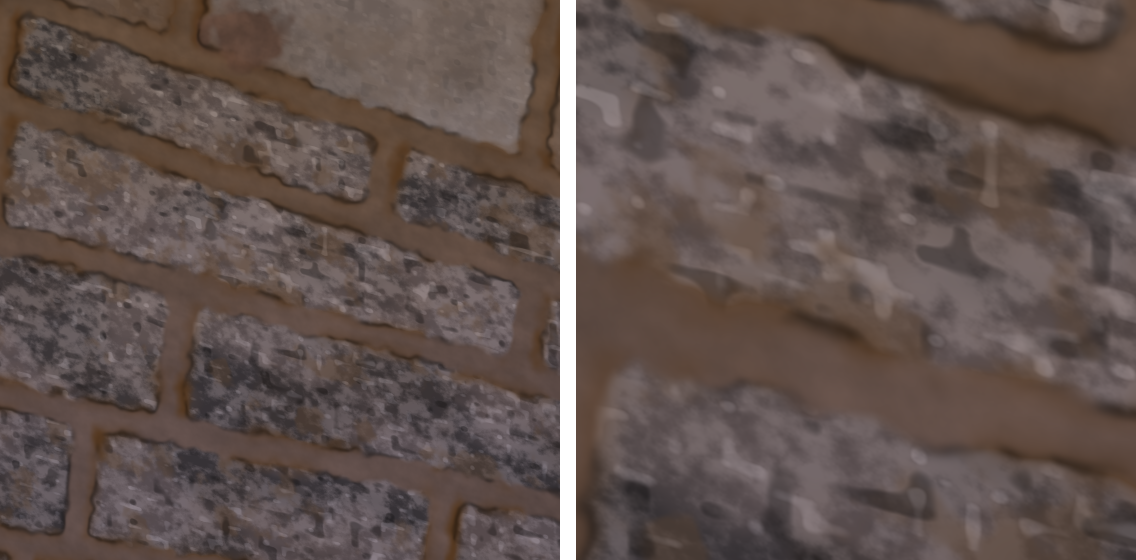
Left, the full canvas; right, a detail of the centre.
A Shadertoy shader for this texture:

```glsl
// Close view of an old wall: slanting courses of weathered stone in wide brown mortar.
#define MORTAR_HALF 0.024   // half width of the joints
#define CORNER 0.022        // rounding of the stone corners
#define LEAN 0.14           // sideways lean of the upright joints
#define ROUGHNESS 0.022     // waviness of the stone outlines
#define SOFTNESS 0.006      // softness of the stone edges
#define OCHRE vec3(0.33, 0.215, 0.115)
#define LIMESTONE vec3(0.44, 0.39, 0.365)
#define RUST vec3(0.33, 0.235, 0.19)

// Each course: height of its top line at the left, slope of that line,
// place of one upright joint, distance between joints, amount of grime.
const int COURSES = 6;
const float TOP[7] = float[7](-0.6, -0.015, 0.18, 0.423, 0.703, 0.965, 1.3);
const float SLOPE[7] = float[7](0.345, 0.345, 0.328, 0.265, 0.205, 0.14, 0.14);
const float JOINT[6] = float[6](0.408, 0.70, 0.958, 0.335, 0.165, 0.05);
const float PITCH[6] = float[6](0.625, 0.68, 0.95, 0.90, 0.64, 0.70);
const float GRIME[6] = float[6](0.1, 0.5, 0.32, 0.72, 0.48, 0.5);

float hash(vec2 p) {
    vec3 q = fract(vec3(p.xyx) * 0.1031);
    q += dot(q, q.yzx + 33.33);
    return fract((q.x + q.y) * q.z);
}

float noise(vec2 p) {
    vec2 i = floor(p), f = fract(p);
    f = f * f * (3.0 - 2.0 * f);
    return mix(mix(hash(i), hash(i + vec2(1, 0)), f.x),
               mix(hash(i + vec2(0, 1)), hash(i + vec2(1, 1)), f.x), f.y);
}

float fbm(vec2 p) {
    float sum = 0.0, amp = 0.5;
    for (int i = 0; i < 4; i++) {
        sum += amp * noise(p);
        p = mat2(1.6, 1.2, -1.2, 1.6) * p + 17.3;
        amp *= 0.5;
    }
    return sum / 0.9375;
}

float lineHeight(int k, float x) { return TOP[k] + SLOPE[k] * x; }

// Weathered face: pale speckled stone with dark soiled areas, pits and flecks.
vec3 stoneColor(vec2 s, float seed, float grime, float coolness) {
    s += seed * 7.0;
    float grain = 0.5 * fbm(s * vec2(26, 36)) + 0.5 * fbm(s * vec2(70, 85));
    float speck = smoothstep(0.34, 0.66, grain);
    float soiling = smoothstep(0.40, 0.64, fbm(s * vec2(6, 10)) + (grime - 0.5) * 0.35);
    vec3 clean = mix(vec3(0.35, 0.305, 0.295), vec3(0.47, 0.42, 0.405), speck);
    vec3 soiled = mix(vec3(0.20, 0.185, 0.185), vec3(0.39, 0.355, 0.345), speck);
    vec3 col = mix(clean, soiled, 0.85 * soiling);
    col = mix(col, vec3(0.36, 0.27, 0.19), 0.45 * smoothstep(0.55, 0.72, fbm(s * 19.0 + 4.0)));
    col *= 1.0 - 0.3 * smoothstep(0.72, 0.9, noise(s * vec2(48, 60)));
    col += 0.09 * smoothstep(0.74, 0.92, noise(s * vec2(62, 88) + 9.0));
    return col * mix(vec3(1.02, 1.0, 0.97), vec3(0.97, 0.98, 1.07), coolness);
}

vec3 mortarColor(vec2 p) {
    vec3 col = mix(vec3(0.375, 0.29, 0.225), vec3(0.37, 0.30, 0.285), smoothstep(0.1, 0.8, p.y));
    vec2 s = vec2(p.x, p.y - 0.27 * p.x);
    return col * (0.78 + 0.28 * fbm(s * vec2(6, 20)) + 0.14 * fbm(s * 55.0));
}

void mainImage(out vec4 fragColor, in vec2 fragCoord) {
    vec2 p = fragCoord / iResolution.xy;
    p.y = 1.0 - p.y;  // courses are counted downwards

    // Uneven outlines
    vec2 wobble = vec2(fbm(p * 13.0), fbm(p * 13.0 + 31.0)) - 0.5;
    wobble += 0.45 * (vec2(noise(p * 55.0), noise(p * 55.0 + 8.0)) - 0.5);
    vec2 w = p + ROUGHNESS * wobble;

    // Course and stone under this point
    int row = 0;
    for (int k = 1; k < COURSES; k++)
        if (w.y > lineHeight(k, w.x)) row = k;
    float below = w.y - lineHeight(row, w.x);
    float above = lineHeight(row + 1, w.x) - w.y;
    float along = (w.x + LEAN * below - JOINT[row]) / PITCH[row];
    float column = floor(along);
    float fromLeft = fract(along) * PITCH[row];
    float fromRight = PITCH[row] - fromLeft;

    // Depth inside the rounded stone, negative in the mortar
    vec2 inset = vec2(min(fromLeft, fromRight), 0.95 * min(below, above)) - MORTAR_HALF;
    float depth = min(min(inset.x, inset.y), CORNER);
    if (depth < CORNER) depth = CORNER - length(max(CORNER - inset, 0.0));

    // Stone face, with a smooth pale block and earthy neighbours in the top course
    float seed = hash(vec2(float(row) + 3.0, column + 11.0));
    float coolness = smoothstep(0.1, 0.9, p.y + 0.35 * (fbm(p * 5.0) - 0.5));
    vec3 mortar = mortarColor(p);
    vec3 stone = stoneColor(vec2(p.x, p.y - 0.27 * p.x), seed, GRIME[row], coolness);
    stone *= 0.95 + 0.1 * seed;
    if (row == 0) {
        vec3 block = LIMESTONE * (0.82 + 0.36 * fbm(p * vec2(11, 8)));
        block += vec3(0.03, 0.04, 0.06) * smoothstep(0.1, 0.27, p.y);
        stone = mix(stone, column == 0.0 ? block : mortar * 1.05, 0.7);
    }
    vec3 col = mix(mortar, stone, smoothstep(-SOFTNESS, SOFTNESS, depth));

    // Ochre staining along edges and on the right of the upright joints
    float stain = smoothstep(0.42, 0.62, fbm(p * 10.0 + 5.0));
    col = mix(col, OCHRE, 0.6 * stain * exp(-abs(depth) / 0.011));
    float side = smoothstep(0.042, 0.02, fromLeft) * smoothstep(0.0, 0.02, fromLeft);
    side *= smoothstep(0.01, 0.035, min(below, above));
    col = mix(col, OCHRE, side * (0.35 + 0.5 * stain));

    // Broken rusty corner and dark crevices
    float corner = length((p - vec2(0.44, 0.07)) * vec2(1.0, 1.3) + 0.08 * wobble);
    col = mix(col, RUST * (0.7 + 0.6 * fbm(p * 30.0)), 0.8 * smoothstep(0.10, 0.06, corner));
    float crevice = exp(-pow(depth / 0.005, 2.0)) * smoothstep(0.4, 0.65, fbm(p * 16.0));
    col *= 1.0 - 0.35 * crevice;

    fragColor = vec4(col, 1.0);
}
```
